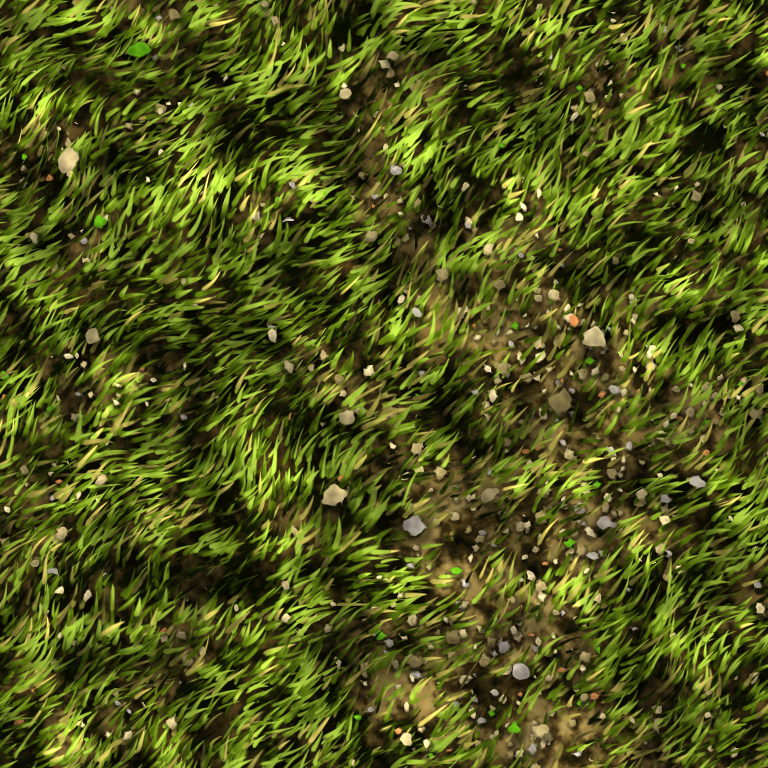
Write a Shadertoy shader that draws this texture.

```glsl
vec3 hash3(vec2 p) {
    vec3 q = fract(vec3(p.xyx) * vec3(0.1031, 0.1030, 0.0973));
    q += dot(q, q.yxz + 33.33);
    return fract((q.xxy + q.yzz) * q.zyx);
}

float gradientNoise(vec2 p) {
    vec2 cell = floor(p), f = fract(p);
    vec2 u = f * f * f * (f * (f * 6.0 - 15.0) + 10.0);
    vec4 corner;
    for (int i = 0; i < 4; i++) {
        vec2 o = vec2(i & 1, i >> 1);
        float a = 6.2832 * hash3(cell + o + 71.0).x;
        corner[i] = dot(vec2(cos(a), sin(a)), f - o);
    }
    return 1.4 * mix(mix(corner.x, corner.y, u.x), mix(corner.z, corner.w, u.x), u.y);
}

float fractalNoise(vec2 p) {
    float sum = 0.0, amp = 0.6;
    for (int i = 0; i < 4; i++) {
        sum += amp * gradientNoise(p);
        p = mat2(1.6, 1.2, -1.2, 1.6) * p + 9.7;
        amp *= 0.55;
    }
    return sum;
}

// Worn strip on the right, broken up by noise
float bareGround(vec2 p) {
    float centre = 0.69 + 0.08 * sin(p.y * 12.0 - 4.0);
    float strip = 1.0 - smoothstep(0.03, 0.23, abs(p.x - centre));
    strip *= 1.0 - smoothstep(0.55, 0.8, p.y);
    return clamp(strip * 0.8 + 0.95 * fractalNoise(p * 7.0 + 3.0), 0.0, 1.0);
}

vec3 soilColor(vec2 p, float bare) {
    float grain = fractalNoise(p * 45.0);
    float patches = fractalNoise(p * 15.0 + 40.0);
    vec3 soil = mix(vec3(0.04, 0.04, 0.012), vec3(0.3, 0.23, 0.1),
                    clamp(0.18 + 0.6 * bare + 0.7 * grain + 0.8 * patches, 0.0, 1.0));
    vec3 dust = vec3(0.5, 0.43, 0.25);
    return mix(soil, dust, bare * smoothstep(-0.2, 0.5, 0.7 * grain + patches));
}

// Layers of tapered blades, dark ones below and lit ones on top
vec3 addGrass(vec3 color, vec2 p, float bare) {
    float tuft = fractalNoise(p * 14.0 + 20.0);
    float lean = 0.75 + 0.7 * gradientNoise(p * 6.0 + 8.0);
    float cover = 0.92 - 0.68 * bare + 0.6 * tuft;
    for (int layer = 0; layer < 32; layer++) {
        float depth = float(layer) / 31.0;
        vec3 shift = hash3(vec2(layer, 5.0));
        float grid = 13.0 + 9.0 * shift.z;
        vec2 q = p * grid + shift.xy * 40.0;
        for (int n = 0; n < 4; n++) {
            vec2 cell = floor(q) - vec2(n & 1, n >> 1);
            vec2 id = cell + float(layer) * 57.0;
            vec3 place = hash3(id), look = hash3(id + 311.0);
            float angle = clamp(lean + 0.95 * (place.z - 0.5), 0.05, 1.5);
            vec2 dir = vec2(cos(angle), sin(angle));
            vec2 d = q - cell - place.xy;
            float size = mix(0.45, 0.95, look.x);
            float along = dot(d, dir) / size;
            if (along < 0.0 || along > 1.0) continue;
            float across = dot(d, vec2(-dir.y, dir.x)) / grid;
            across += (look.y - 0.5) * 0.016 * along * (1.0 - along);
            float width = mix(0.0018, 0.0038, look.z) * (1.0 - along * along);
            width *= smoothstep(0.0, 0.2, along);
            float mask = 1.0 - smoothstep(width - 0.0015, width + 0.0013, abs(across));
            mask *= smoothstep(0.0, 0.15, along) * (1.0 - smoothstep(0.85, 1.0, along));
            float chance = fract(look.x * 17.0 + place.z);
            mask *= 1.0 - smoothstep(cover - 0.1, cover + 0.1, chance);

            float light = fract(look.y * 13.0 + place.x);
            light = (0.12 + 0.92 * light) * (0.5 + 0.7 * depth) * (0.5 + 0.7 * along);
            light += 0.75 * tuft;
            vec3 blade = mix(vec3(0.045, 0.06, 0.012), vec3(0.27, 0.35, 0.045),
                             smoothstep(-0.05, 0.42, light));
            blade = mix(blade, vec3(0.52, 0.62, 0.2), smoothstep(0.32, 0.85, light));
            float dry = step(0.88 - 0.45 * bare, fract(look.z * 29.0 + place.y));
            blade = mix(blade, vec3(0.56, 0.49, 0.25) * (0.4 + light), dry * 0.8);
            color = mix(color, max(blade, 0.0), mask);
        }
    }
    return color;
}

// Rough chips of stone, with a few clover leaves among them
vec3 addPebbles(vec3 color, vec2 p, float bare, float grid, float density) {
    vec2 q = p * grid, base = floor(q);
    float warp = gradientNoise(q * 2.2) + 0.6 * gradientNoise(q * 4.5 + 6.0);
    for (int n = 0; n < 9; n++) {
        vec2 cell = base + vec2(n % 3 - 1, n / 3 - 1);
        vec3 place = hash3(cell + grid * 7.0), look = hash3(cell + grid * 19.0);
        if (place.z > density * (0.07 + 0.93 * bare)) continue;
        vec2 d = q - cell - place.xy;
        float turn = look.x * 6.2832;
        vec2 r = mat2(cos(turn), -sin(turn), sin(turn), cos(turn)) * d;
        r *= vec2(1.0, 1.1 + 0.9 * look.y);
        float radius = mix(0.18, 0.46, look.z * look.z);
        float dist = mix(length(r), abs(r.x) + abs(r.y) * 0.6, 0.45);
        dist += 0.17 * warp - radius;
        float soft = 0.0022 * grid;
        float shadow = 1.0 - smoothstep(-0.05, 0.25, length(d + vec2(-0.06, 0.12)) - radius);
        color *= 1.0 - 0.4 * shadow;
        vec3 stone = mix(vec3(0.5, 0.44, 0.27), vec3(0.86, 0.79, 0.6), look.y);
        stone = mix(stone, vec3(0.58, 0.55, 0.5), step(0.87, look.x));
        stone = mix(stone, vec3(0.7, 0.46, 0.26), step(look.x, 0.07));
        stone = mix(stone, vec3(0.34, 0.6, 0.08), step(abs(look.x - 0.5), 0.025));
        stone *= 0.95 + 0.4 * dot(d, vec2(-0.4, 0.9)) + 0.2 * warp;
        color = mix(color, stone, 1.0 - smoothstep(-soft, soft, dist));
    }
    return color;
}

void mainImage(out vec4 fragColor, in vec2 fragCoord) {
    vec2 p = fragCoord / iResolution.y;
    float bare = bareGround(p);
    vec3 color = soilColor(p, bare);
    color = addPebbles(color, p + 3.0, bare, 52.0, 0.7);
    color = addGrass(color, p, bare);
    color = addPebbles(color, p + 5.0, bare, 48.0, 0.32);
    color = addPebbles(color, p + 7.0, bare, 25.0, 0.16);

    // Broad light and shade over the tufts
    float shade = fractalNoise(p * 10.0 + 60.0);
    color *= 1.22 * (1.0 + 0.75 * shade);
    fragColor = vec4(clamp(color - 0.008, 0.0, 1.0), 1.0);
}
```
